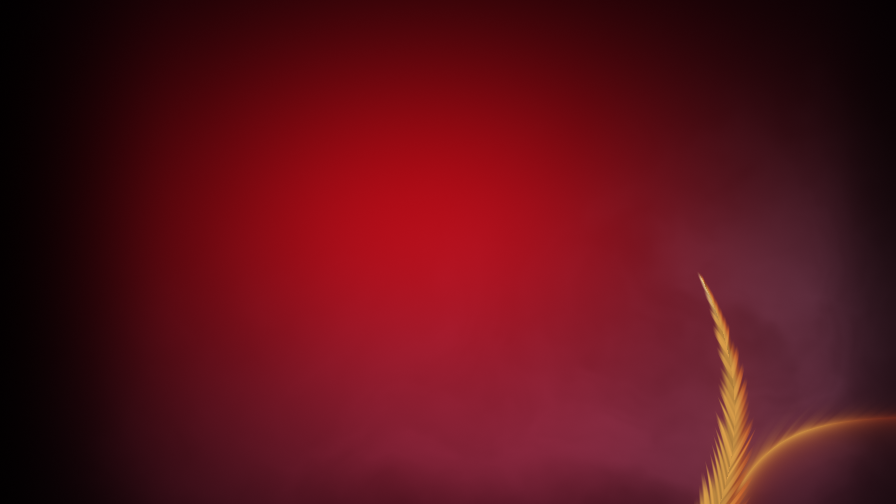
Reproduce this background procedurally as a WebGL 1 fragment shader.

```glsl
precision highp float;
// Dark red backdrop with drifting rosy smoke and a golden feathered plume at lower right.
uniform vec2 u_resolution;

#define GLOW_CENTER vec2(0.47, 0.55)
#define GLOW_FALLOFF vec2(9.0, 5.4)
#define GLOW_COLOR vec3(0.67, 0.035, 0.065)
#define AMBIENT vec3(0.015, 0.004, 0.012)
#define ROSE_SMOKE vec3(0.35, 0.115, 0.18)
#define GREY_SMOKE vec3(0.20, 0.14, 0.18)
#define GOLD vec3(0.86, 0.64, 0.28)
#define EMBER vec3(0.72, 0.22, 0.10)
#define PLUME_TOP 0.463
#define BARB_DENSITY 95.0

float hash(vec2 p) {
  p = fract(p * vec2(0.1031, 0.1137));
  p += dot(p, p.yx + 33.33);
  return fract((p.x + p.y) * p.x * 7.31);
}

float noise(vec2 p) {
  vec2 i = floor(p), f = fract(p);
  f = f * f * (3.0 - 2.0 * f);
  float low = mix(hash(i), hash(i + vec2(1.0, 0.0)), f.x);
  float high = mix(hash(i + vec2(0.0, 1.0)), hash(i + 1.0), f.x);
  return mix(low, high, f.y);
}

float fbm(vec2 p) {
  float sum = 0.0, amp = 0.5;
  for (int i = 0; i < 5; i++) {
    sum += amp * noise(p);
    p = mat2(1.6, 1.2, -1.2, 1.6) * p + 7.3;
    amp *= 0.5;
  }
  return sum;
}

float bell(vec2 p, vec2 center, vec2 size) {
  vec2 d = (p - center) / size;
  return exp(-dot(d, d));
}

vec3 screen(vec3 base, vec3 light) {
  return base + light * (1.0 - base);
}

// Red light with two warped smoke banks
vec3 backdrop(vec2 uv, vec2 p) {
  vec2 d = uv - GLOW_CENTER;
  vec3 col = AMBIENT + GLOW_COLOR * exp(-dot(d * d, GLOW_FALLOFF));
  vec2 warp = vec2(fbm(p * 2.5 + 3.0), fbm(p * 2.5 + 19.0)) - 0.5;
  float smoke = fbm(p * 3.2 + warp * 2.2 + 11.0);
  vec2 drift = uv + warp * vec2(0.08, 0.16);
  float rose = bell(drift, vec2(0.60, 0.13), vec2(0.40, 0.32));
  float grey = bell(drift, vec2(0.86, 0.32), vec2(0.17, 0.34));
  col = screen(col, ROSE_SMOKE * rose * (0.72 + 0.55 * smoke));
  col = screen(col, GREY_SMOKE * grey * (0.30 + 1.35 * smoke));
  float sides = smoothstep(-0.06, 0.20, uv.x) * (1.0 - 0.35 * smoothstep(0.90, 1.0, uv.x));
  return col * sides;
}

// Upright curved feather, narrowing to a pale tip
vec3 plume(vec3 col, vec2 p) {
  float bend = p.y - 0.18;
  float d = p.x - (1.458 - 0.92 * bend * bend);
  float down = PLUME_TOP - p.y;
  float side = step(0.0, d);
  float barb = noise(vec2((p.y - abs(d) * 2.3) * BARB_DENSITY, side * 9.0 + 4.0));
  float width = 0.068 * max(down, 0.0) * (0.55 + 0.85 * barb) + 0.0015;
  float soft = 0.003 + 0.035 * max(down, 0.0);
  float body = 1.0 - smoothstep(width - soft * 0.5, width + soft, abs(d));
  body *= smoothstep(0.0, 0.02, down);
  float halo = exp(-abs(d) * 26.0) * smoothstep(0.0, 0.35, down);
  col = screen(col, EMBER * halo * 0.22);
  vec3 tint = mix(GOLD, EMBER, 0.65 * smoothstep(0.1, 1.1, d / width));
  float pale = 1.0 - smoothstep(0.02, 0.12, down);
  tint = mix(tint, vec3(0.96, 0.85, 0.62), pale * (1.0 - side) * 0.8);
  return mix(col, tint * (0.82 + 0.25 * barb), body * 0.88);
}

// Side branch: a bright upper rim fading into ember below
vec3 branch(vec3 col, vec2 p) {
  float t = p.x - 1.45;
  float fall = exp(-max(t, 0.0) / 0.085);
  float slope = 2.06 * fall;
  float d = (p.y - 0.175 * (1.0 - fall)) / sqrt(1.0 + slope * slope);
  float hair = noise(vec2((t - d * 1.5) * BARB_DENSITY, 2.0));
  float above = max(d, 0.0), below = max(-d, 0.0);
  float rim = exp(-above / (0.006 + 0.006 * hair)) * exp(-below / 0.014);
  float under = exp(-above / 0.012) * exp(-below / 0.038);
  float start = smoothstep(-0.02, 0.03, t);
  float fade = 1.0 - 0.6 * smoothstep(0.12, 0.33, t);
  col = mix(col, EMBER * 0.85, under * start * fade * 0.55);
  vec3 tint = mix(GOLD, EMBER, smoothstep(0.14, 0.36, t));
  return mix(col, tint, rim * start * fade * 0.8);
}

void main() {
  vec2 uv = gl_FragCoord.xy / u_resolution;
  vec2 p = uv * vec2(16.0 / 9.0, 1.0);
  vec3 col = backdrop(uv, p);
  col = branch(col, p);
  col = plume(col, p);
  // Fine dither against banding
  col += (hash(gl_FragCoord.xy) - 0.5) / 255.0;
  gl_FragColor = vec4(clamp(col, 0.0, 1.0), 1.0);
}
```
